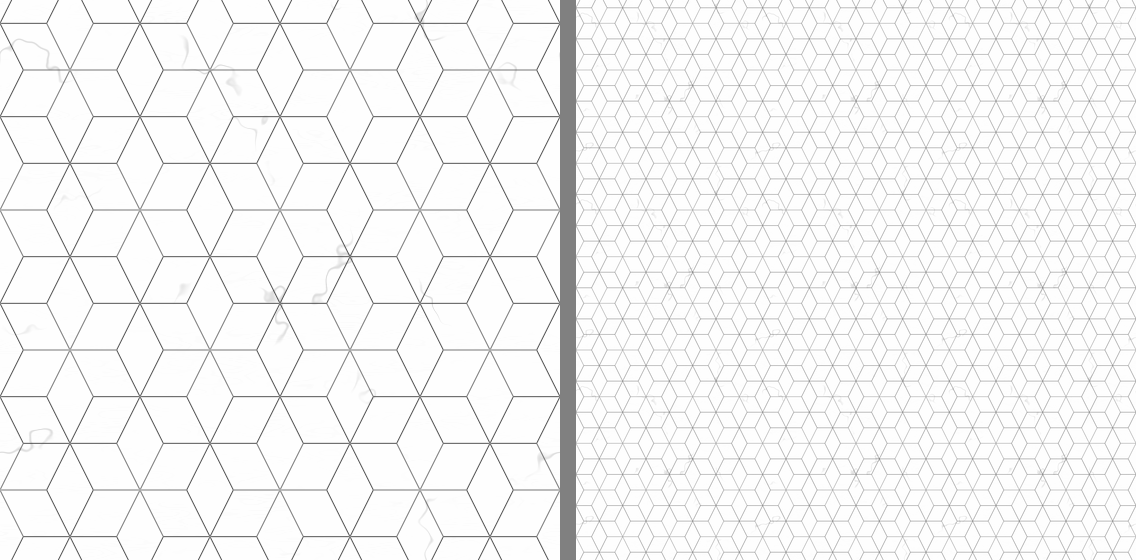
Left, the tile; right, the same tile 3 across and 3 down.
Give the GLSL for this pattern, as a WebGL 1 fragment shader.

```glsl
precision highp float;
// Tumbling-block rhombus tiles in white, parted by fine dark joints.
// Joints are segments radiating from a staggered lattice of six-armed stars;
// each tile has its own faint grain, and sparse marble veins run over all.

uniform vec2 u_resolution;

const vec2 GRID = vec2(8.0, 12.0);        // half-cells: 4 by 6 full repeats
const vec2 ARM_SIDE = vec2(0.6667, 0.0);  // star arms, in half-cells
const vec2 ARM_SLANT = vec2(0.3333, 1.0);
const float JOINT_WIDE = 0.0015;          // joint widths, in canvas units
const float JOINT_THIN = 0.0012;
const float HUB_RADIUS = 0.004;
const float HUB_FADE = 0.75;
const vec3 TILE_COLOR = vec3(0.998);
const vec3 JOINT_COLOR = vec3(0.2);
const vec2 GRAIN_SCALE = vec2(1.3, 4.5);
const float GRAIN_RINGS = 24.0;
const float GRAIN_DEPTH = 0.014;
const float VEIN_SCALE = 4.0;
const float VEIN_WIDTH = 0.012;
const float VEIN_DEPTH = 0.13;
const float TAU = 6.28318;

float hash(vec2 p) {
  return fract(sin(dot(p, vec2(127.1, 311.7))) * 43758.5);
}

float cornerSlope(vec2 corner, vec2 offset, vec2 period) {
  float angle = TAU * hash(mod(corner, period));
  return dot(vec2(cos(angle), sin(angle)), offset);
}

// Gradient noise, about -0.7 to 0.7, wrapping after a whole period
float noise(vec2 p, vec2 period) {
  vec2 i = floor(p);
  vec2 f = p - i;
  vec2 u = f * f * f * (f * (f * 6.0 - 15.0) + 10.0);
  vec2 e = vec2(1.0, 0.0);
  float low = mix(cornerSlope(i, f, period),
                  cornerSlope(i + e, f - e, period), u.x);
  float high = mix(cornerSlope(i + e.yx, f - e.yx, period),
                   cornerSlope(i + 1.0, f - 1.0, period), u.x);
  return mix(low, high, u.y);
}

float wrapNoise(vec2 uv, float scale) {
  return noise(uv * scale, vec2(scale));
}

float armDistance(vec2 p, vec2 arm) {
  return length(p - arm * clamp(dot(p, arm) / dot(arm, arm), 0.0, 1.0));
}

// Nearest point of the lattice with spacing 2 that passes through offset
vec2 nearestSite(vec2 grid, vec2 offset) {
  return 2.0 * floor((grid - offset) * 0.5 + 0.5) + offset;
}

// Line coverage that keeps its weight when thinner than a pixel
float lineCover(float d, float width, float pixel) {
  float core = max(0.0, 0.5 * (width - pixel));
  return min(1.0, width / pixel) * clamp(1.0 - (d - core) / pixel, 0.0, 1.0);
}

float joints(vec2 grid, float pixel) {
  float cover = 0.0;
  for (int k = 0; k < 2; k++) {
    float s = float(k);
    vec2 star = nearestSite(grid, vec2(s, 1.0 - s));
    vec2 p = abs(grid - star) / GRID;
    float d = min(armDistance(p, ARM_SIDE / GRID),
                  armDistance(p, ARM_SLANT / GRID));
    // Every third row of stars has thinner arms
    float thin = 1.0 - step(0.5, abs(mod(star.y, 3.0) - 1.0));
    float width = mix(JOINT_WIDE, JOINT_THIN, thin);
    float hub = mix(HUB_FADE, 1.0, smoothstep(0.0, HUB_RADIUS, length(p)));
    cover = max(cover, hub * lineCover(d, width, pixel));
  }
  return cover;
}

// Centre of the tile: an upright rhombus, or else a leaning one
vec2 tileCentre(vec2 grid) {
  vec2 centre = floor(grid) + 0.5;
  for (int k = 0; k < 2; k++) {
    vec2 site = nearestSite(grid, vec2(float(k)));
    vec2 p = abs(grid - site);
    if (3.0 * p.x + p.y < 1.0) centre = site;
  }
  return centre;
}

float grain(vec2 grid) {
  vec2 centre = tileCentre(grid);
  vec2 id = mod(centre, GRID);
  vec2 shift = 90.0 * vec2(hash(id + 3.1), hash(id + 17.7)) + 20.0;
  vec2 p = (grid - centre) * GRAIN_SCALE + shift;
  float field = noise(p, vec2(256.0)) + 0.2 * noise(p * 2.3, vec2(512.0));
  float rings = smoothstep(0.4, 1.0, sin(field * GRAIN_RINGS));
  float patches = smoothstep(-0.2, 0.4, noise(p * 0.6 + 9.0, vec2(256.0)));
  return rings * patches * mix(0.4, 1.0, hash(id + 41.3));
}

float veins(vec2 uv, float pixel) {
  float jitter = 0.22 * wrapNoise(uv, 14.0) + 0.1 * wrapNoise(uv, 37.0);
  float field = abs(wrapNoise(uv + 0.37, VEIN_SCALE) + jitter);
  float line = 1.0 - smoothstep(0.0, VEIN_WIDTH + 4.0 * pixel, field);
  float sparse = smoothstep(0.06, 0.3, wrapNoise(uv + 0.13, 7.0));
  return line * sparse;
}

void main() {
  vec2 uv = gl_FragCoord.xy / u_resolution;
  float pixel = 1.0 / min(u_resolution.x, u_resolution.y);
  vec2 grid = uv * GRID - vec2(0.0, 0.5);

  vec3 color = TILE_COLOR - GRAIN_DEPTH * grain(grid);
  color -= VEIN_DEPTH * veins(uv, pixel);
  color = mix(color, JOINT_COLOR, joints(grid, pixel));
  gl_FragColor = vec4(color, 1.0);
}
```
